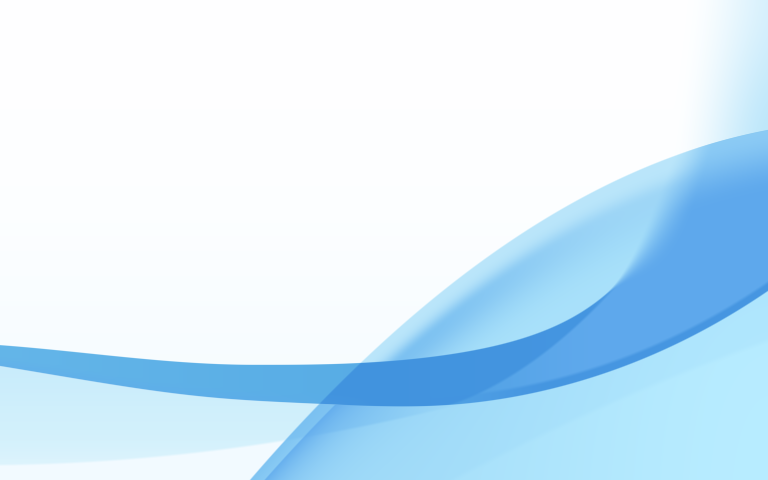
Write a WebGL 2 fragment shader that draws this background.

```glsl
#version 300 es
precision highp float;
// Translucent blue ribbons crossing over a white background with soft glows.
uniform vec2 u_resolution;
out vec4 fragColor;

const vec3 WHITE = vec3(0.995, 0.998, 1.0);
const vec3 MIST = vec3(0.82, 0.94, 0.985);
const vec3 PALE = vec3(0.73, 0.90, 0.98);
const vec3 SKY = vec3(0.66, 0.88, 0.98);
const vec3 AZURE = vec3(0.46, 0.74, 0.94);
const vec3 BLUE = vec3(0.37, 0.66, 0.925);
const vec3 DEEP = vec3(0.25, 0.57, 0.87);

// Antialiased step from 0 to 1 where d crosses zero, with extra softness.
float edge(float d, float soft) {
  float w = 0.7 * fwidth(d) + soft;
  return smoothstep(-w, w, d);
}

float bell(float d, float width) {
  return exp(-d * d / (width * width));
}

// Fades from one just inside an edge to zero, and is zero outside it.
float innerShade(float d, float width) {
  return edge(d, 0.0) * exp(-max(d, 0.0) / width);
}

float quadratic(float x, vec3 c) {
  return c.x + x * (c.y + x * c.z);
}

// Cubic Bezier height over x in 0..1.
float cubic(float x, vec4 h) {
  float m = 1.0 - x;
  return m * m * m * h.x + 3.0 * m * x * (m * h.y + x * h.z) + x * x * x * h.w;
}

// Top of the ribbon: a gentle slope that turns up steeply on the right.
float ribbonTop(float x) {
  float rise = max(x - 0.35, 0.0);
  float slope = 0.0475 * (1.0 - smoothstep(-0.1, 0.33, x));
  return 0.24 + slope + 0.79 * pow(rise, 2.5) + 0.0945 * pow(rise / 0.483, 7.5);
}

float ribbonBottom(float x) {
  return cubic(x, vec4(0.2375, 0.15, 0.03, 0.394)) + 0.01 * bell(x - 0.42, 0.14);
}

// White field with a faint haze and a glow in the upper right.
vec3 backdrop(vec2 p) {
  float haze = 0.10 * bell(p.y - 0.22, 0.30);
  vec3 color = mix(WHITE, PALE, haze);
  float side = p.x + 0.06 * (1.0 - p.y);
  float glow = smoothstep(0.89, 1.03, side) * mix(1.0, 0.65, smoothstep(0.7, 1.0, p.y));
  return mix(color, PALE, glow);
}

// Area under the ribbon: a pale sheet on the left, sky blue on the right.
vec3 lowerSheets(vec2 p, float arch, float inArch) {
  float sheet = p.y - quadratic(p.x, vec3(0.031, 0.02, 0.32));
  float inSheet = edge(sheet, 0.002);
  vec3 left = mix(vec3(0.95, 0.98, 1.0), MIST, inSheet * smoothstep(-0.1, 0.12, p.y));
  left = mix(left, PALE, 0.35 * inSheet * smoothstep(0.1, 0.24, p.y));

  vec3 right = mix(SKY, vec3(0.72, 0.925, 1.0), smoothstep(0.5, 1.0, p.x));
  float beam = p.y - quadratic(p.x - 0.59, vec3(0.0, 0.85, -0.35));
  right = mix(right, AZURE, 0.10 * edge(beam, 0.006));
  float shadow = inSheet * (1.0 - smoothstep(0.45, 0.64, p.x));
  right = mix(right, AZURE, 0.5 * shadow);
  right = mix(right, AZURE, 0.8 * exp(-max(arch, 0.0) / 0.12));
  right = mix(right, BLUE, 0.8 * innerShade(arch - 0.035, 0.05));
  return mix(left, right, inArch);
}

// Clear arch with a pale rim and a blurred blue streak beneath it.
vec3 archGlass(vec2 p, float arch) {
  vec3 color = mix(PALE, SKY, smoothstep(0.02, 0.16, arch));
  float spread = arch < 0.07 ? 0.028 : 0.075;
  float strength = mix(0.9, 0.35, smoothstep(0.5, 0.85, p.x));
  return mix(color, AZURE, strength * bell(arch - 0.07, spread));
}

vec3 ribbonColor(vec2 p, float arch, float inArch, float lift) {
  vec3 tail = mix(vec3(0.39, 0.71, 0.91), vec3(0.35, 0.68, 0.90), p.x * 2.5);
  vec3 body = mix(vec3(0.29, 0.62, 0.88), BLUE, smoothstep(0.48, 0.8, p.x));
  float fold = p.y - quadratic(p.x - 0.586, vec3(0.156, 0.55, 2.75));
  float folded = edge(fold, 0.002) * (1.0 - smoothstep(0.76, 0.84, p.x));
  body = mix(body, DEEP, 0.85 * folded);
  float rim = 1.0 - smoothstep(0.0, 0.13, arch);
  body = mix(body, SKY, 0.6 * rim * smoothstep(0.82, 0.9, p.x));
  float hem = 1.0 - edge(lift - 0.018, 0.003);
  body = mix(body, DEEP, 0.8 * hem * smoothstep(0.55, 0.72, p.x));
  vec3 color = mix(tail, body, inArch);
  float tailHem = (1.0 - smoothstep(0.0, 0.025, lift)) * (1.0 - smoothstep(0.3, 0.5, p.x));
  return mix(color, BLUE, 0.3 * tailHem);
}

void main() {
  vec2 p = gl_FragCoord.xy / u_resolution;

  // Signed heights relative to the main curves.
  float arch = quadratic((p.x - 0.3255) / 0.6745, vec3(0.0, 1.254, -0.525)) - p.y;
  float lift = p.y - ribbonBottom(p.x);
  float drop = ribbonTop(p.x) - p.y;
  float inArch = edge(arch, 0.0);
  float aboveBottom = edge(lift, 0.0);
  float softTop = 0.11 * smoothstep(0.79, 0.9, p.x);
  float underTop = edge(drop, softTop);

  // Layers from back to front.
  vec3 color = mix(backdrop(p), archGlass(p, arch), inArch);
  color = mix(lowerSheets(p, arch, inArch), color, aboveBottom);
  float inRibbon = aboveBottom * underTop * mix(1.0, inArch, step(0.6, p.x));
  color = mix(color, ribbonColor(p, arch, inArch, lift), inRibbon);
  fragColor = vec4(color, 1.0);
}
```
